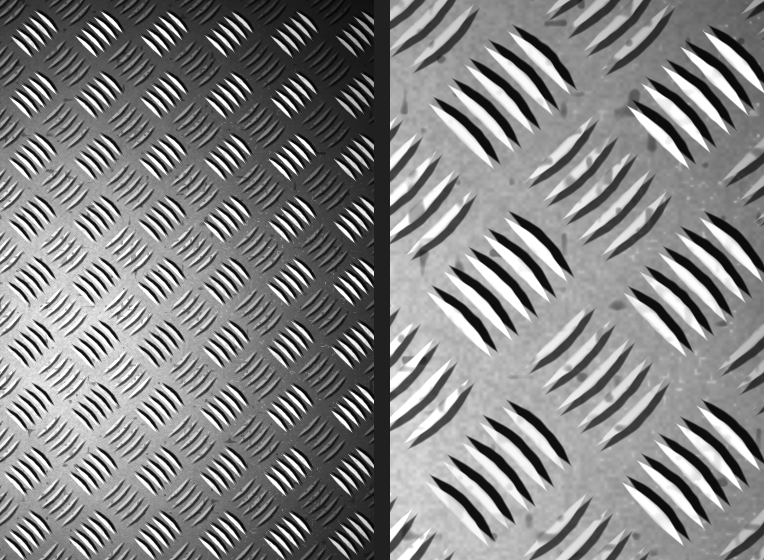
Left, the full canvas; right, a detail of the centre.
Write a Shadertoy shader that draws this texture.

```glsl
// Steel tread plate: groups of five raised, pointed bars that alternate between
// the two diagonals on a staggered lattice. Each bar is a lit lens plus a shadow
// lens; one broad pool of light and fine grain shade the worn sheet.

// Lengths are fractions of the canvas height, with y running down.
const vec2  PITCH        = vec2(0.1163, 0.1120);
const vec2  FIRST_GROUP  = vec2(0.0625, 0.0595);
const float LEAN         = 0.0145;   // sideways drift of the columns
const float ROW_STRETCH  = 0.003;    // rows sit slightly closer at the top
const float BAR_SPACING  = 0.0158;
const float BAR_LENGTH   = 0.0295;   // half length
const float BAR_WIDTH    = 0.0041;   // half width
const float BAR_SAG      = 2.4;      // curvature of the bars
const float LIT_SHIFT    = -0.0018;
const float SHADOW_SHIFT = 0.0030;
const vec2  LIGHT_CENTER = vec2(0.115, 0.615);
const vec2  LIGHT_SIZE   = vec2(0.45, 0.51);
const float LIGHT_PEAK   = 0.83;
const float GRAIN        = 0.22;

float hash(vec2 p) {
    return fract(sin(dot(p, vec2(127.1, 311.7))) * 43758.55);
}

float noise(vec2 p) {
    vec2 i = floor(p), f = fract(p);
    f = f * f * (3.0 - 2.0 * f);
    return mix(mix(hash(i), hash(i + vec2(1, 0)), f.x),
               mix(hash(i + vec2(0, 1)), hash(i + vec2(1, 1)), f.x), f.y);
}

// Coverage of a pointed bar lying along the first axis
float lens(vec2 p, float halfLength, float halfWidth, float blur) {
    float t = p.x / halfLength;
    float d = abs(p.y) - halfWidth * (1.0 - t * t);
    return 1.0 - smoothstep(-blur, blur, d);
}

// Lattice coordinates: whole numbers fall on the group centres
vec2 latticeCoords(vec2 p) {
    vec2 q = p - FIRST_GROUP;
    q.x += q.y * LEAN;
    q /= PITCH;
    q.y += ROW_STRETCH * q.y * (8.0 - q.y);
    return q;
}

void mainImage(out vec4 fragColor, in vec2 fragCoord) {
    vec2 p = fragCoord / iResolution.y;
    p.y = 1.0 - p.y;
    float blur = max(0.8 / iResolution.y, 0.0006);

    // Sheet: pool of light, soft stains, grain and flecks toward the dark side
    vec2 away = (p - LIGHT_CENTER) / LIGHT_SIZE;
    float light = LIGHT_PEAK * exp(-dot(away, away));
    float fine = noise(p * 430.0) * 0.6 + noise(p * 210.0 + 17.0) * 0.4;
    float stain = noise(p * 14.0) * 0.6 + noise(p * 45.0) * 0.4;
    float tone = light * (1.0 + GRAIN * (fine - 0.5) + 0.16 * (stain - 0.5)) + 0.025;
    float fleck = smoothstep(0.72, 0.95, fine) * smoothstep(0.25, 0.55, p.x);
    tone += 0.22 * fleck * smoothstep(0.08, 0.3, light);
    tone *= 1.0 - 0.35 * smoothstep(0.86, 0.97, noise(p * 95.0 + 5.0));

    vec2 q = latticeCoords(p);
    float color = tone;
    for (int kind = 0; kind < 2; kind++) {
        // Kind 0 falls to the right with hard contrast, kind 1 rises and is softer
        bool soft = kind == 1;
        vec2 offset = vec2(0.5 * float(kind));
        vec2 id = round(q - offset) + offset;
        vec2 local = (q - id) * PITCH;
        vec2 axis = vec2(1.0, soft ? -1.0 : 1.0) * 0.7071;
        vec2 bar = vec2(dot(local, axis), dot(local, vec2(-axis.y, axis.x)));
        if (!soft) bar.y = -bar.y;
        bar.y += BAR_SAG * (bar.x * bar.x - 0.3 * BAR_LENGTH * BAR_LENGTH);

        // Nearest of the five bars, with slight changes in size and place
        float index = clamp(round(bar.y / BAR_SPACING), -2.0, 2.0);
        bar.y -= index * BAR_SPACING;
        float chance = hash(id * 3.7 + index);
        bar.x += 0.0014 * (chance - 0.5);
        float halfLength = BAR_LENGTH * (1.0 - 0.018 * index * index + 0.05 * (chance - 0.5));
        float wear = noise(p * 170.0 + 31.0);
        float halfWidth = BAR_WIDTH * (0.86 + 0.28 * wear) * (soft ? 0.9 : 1.0);

        // Shadowed flank
        vec2 shadowPos = bar - vec2(0.0, soft ? 0.0024 : SHADOW_SHIFT);
        float shadow = lens(shadowPos, halfLength, halfWidth, blur * 1.3);
        float dark = soft ? tone * 0.36 : tone * 0.06 + 0.015;
        color = mix(color, dark, shadow);

        // Lit flank, brightest along its crest
        vec2 litPos = bar - vec2(0.0, LIT_SHIFT);
        float lit = lens(litPos, halfLength * 0.98, halfWidth * 0.88, blur);
        float crest = 1.0 - 0.22 * smoothstep(0.3, 1.0, abs(litPos.y) / halfWidth);
        float bright = soft ? light * 1.05 + 0.20 * smoothstep(0.0, 0.3, light) + 0.05
                            : mix(0.58, 1.04, smoothstep(0.0, 0.25, light));
        bright *= crest * (0.93 + 0.14 * hash(id + 9.0));
        bright *= 1.0 - (soft ? 0.35 : 0.12) * smoothstep(0.6, 0.95, wear);
        color = mix(color, bright, lit);
    }

    fragColor = vec4(vec3(clamp(color, 0.0, 1.0)), 1.0);
}
```
